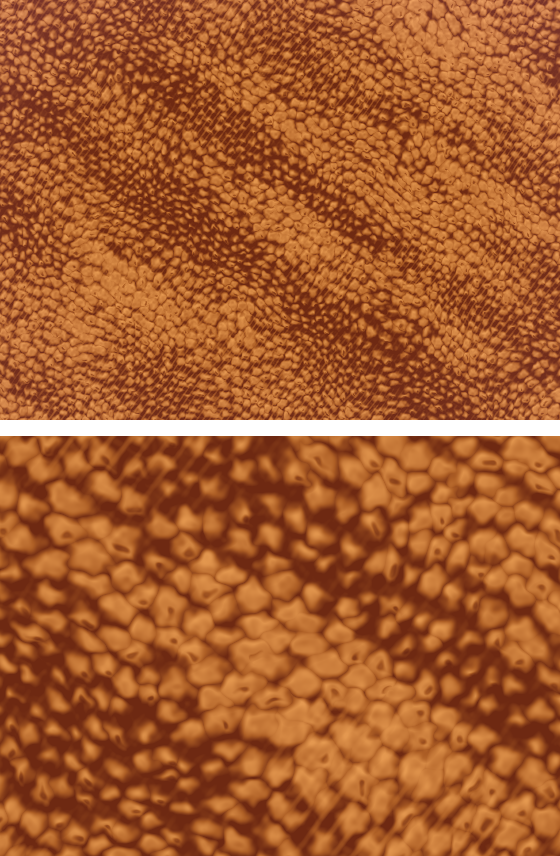
Top: the whole. Bottom: its middle third, enlarged.
Write a Shadertoy shader that draws this texture.

```glsl
// Knotted amber cloth: diagonal rows of small tan tufts over dark red-brown gaps with fine threads.

const vec3 GAP_COLOR  = vec3(0.43, 0.16, 0.07);
const vec3 MID_COLOR  = vec3(0.68, 0.37, 0.145);
const vec3 TUFT_COLOR = vec3(0.86, 0.56, 0.285);
const vec3 HAZE_COLOR = vec3(0.035, 0.035, 0.08);

const vec2 ALONG  = vec2(0.812, -0.583);   // direction of the tuft rows
const vec2 ACROSS = vec2(0.583, 0.812);    // direction of the threads
const vec2 LIGHT  = vec2(-0.28, 0.15);     // towards the light, in tuft cells

const float TUFTS_PER_HEIGHT   = 44.0;
const float THREADS_PER_HEIGHT = 86.0;
const float TUFT_JITTER = 0.5;
const float TUFT_SMALL  = 0.38;
const float TUFT_LARGE  = 0.72;
const vec3 STREAK_POS   = vec3(0.873, 0.66, 1.045);
const vec3 STREAK_WIDTH = vec3(0.026, 0.05, 0.055);
const vec3 STREAK_DEPTH = vec3(0.60, 0.34, 0.30);

// Hash without sine
vec3 hash3(vec2 p) {
    vec3 q = fract(p.xyx * vec3(0.1031, 0.1030, 0.0973));
    q += dot(q, q.yxz + 33.33);
    return fract((q.xxy + q.yzz) * q.zyx);
}

float noise(vec2 p) {
    vec2 i = floor(p), f = fract(p);
    f = f * f * (3.0 - 2.0 * f);
    float low  = mix(hash3(i).x, hash3(i + vec2(1, 0)).x, f.x);
    float high = mix(hash3(i + vec2(0, 1)).x, hash3(i + vec2(1, 1)).x, f.x);
    return mix(low, high, f.y);
}

float fbm(vec2 p) {
    float sum = 0.0, amp = 0.55;
    for (int i = 0; i < 3; i++) {
        sum += amp * noise(p);
        p = p * 2.1 + 17.3;
        amp *= 0.5;
    }
    return sum / 0.9625;
}

// Height of the tufts on a staggered, jittered grid
float tuftHeight(vec2 g, float cover) {
    float height = 0.0;
    for (int j = -1; j <= 1; j++) {
        float row = floor(g.y) + float(j);
        float shift = 0.5 * mod(row, 2.0);
        for (int i = -1; i <= 1; i++) {
            float column = floor(g.x - shift) + float(i);
            vec3 rnd = hash3(vec2(column, row) + 71.0);
            vec2 center = vec2(column + shift, row) + 0.5 + (rnd.xy - 0.5) * TUFT_JITTER;
            vec2 d = (g - center) * vec2(0.87, 1.05);
            float radius = mix(TUFT_SMALL, TUFT_LARGE, cover) + (rnd.z - 0.5) * 0.18;
            float tuft = 1.0 - smoothstep(radius - 0.38, radius + 0.13, length(d));
            // some tufts have a small dark eye
            float eye = 1.0 - smoothstep(0.05, 0.2, length(d - vec2(0.14, -0.08)));
            tuft *= 1.0 - 0.5 * eye * step(0.72, fract(rnd.z * 7.0 + rnd.x));
            height = max(height, tuft);
        }
    }
    return height;
}

// Share of the cloth hidden by tufts: stretched patches minus dark streaks
float tuftCover(vec2 q) {
    float cover = 0.56 + 1.7 * (fbm(q * vec2(3.2, 9.0) + 5.0) - 0.5);
    float waver = 0.05 * (noise(q * vec2(6.0, 3.0) + 40.0) - 0.5);
    vec3 offset = (vec3(q.y + waver) - STREAK_POS) / STREAK_WIDTH;
    float strength = 0.35 + 0.9 * noise(q * vec2(7.0, 5.0) + 9.0);
    cover -= strength * dot(exp(-offset * offset), STREAK_DEPTH);
    return clamp(cover, 0.0, 1.0);
}

// Fine threads, stronger in patches
float threads(vec2 q) {
    float bend = 1.6 * noise(q * 9.0 + 3.0);
    float line = abs(fract(q.x * THREADS_PER_HEIGHT + bend) - 0.5);
    float weft = abs(fract(q.y * THREADS_PER_HEIGHT * 0.6 + bend) - 0.5);
    float patches = smoothstep(0.35, 0.7, noise(q * vec2(5.0, 8.0) + 23.0));
    float warpLine = 1.0 - smoothstep(0.04, 0.3, line);
    float weftLine = 1.0 - smoothstep(0.03, 0.2, weft);
    return mix(0.2, 1.0, patches) * max(warpLine, 0.3 * weftLine);
}

void mainImage(out vec4 fragColor, in vec2 fragCoord) {
    vec2 uv = fragCoord / iResolution.xy;
    vec2 p = fragCoord / iResolution.y;
    vec2 q = vec2(dot(p, ALONG), dot(p, ACROSS));

    // Bend the rows and roughen the tuft outlines
    vec2 bend = vec2(noise(p * 7.0), noise(p * 7.0 + 50.0)) - 0.5;
    vec2 rough = vec2(noise(p * 110.0), noise(p * 110.0 + 31.0)) - 0.5;
    vec2 g = q * TUFTS_PER_HEIGHT + 2.4 * bend + 0.36 * rough;

    // Tufts lit from the upper left
    float cover = tuftCover(q);
    float tuft = tuftHeight(g, cover);
    float relief = tuft - tuftHeight(g + LIGHT, cover);

    // Combine relief, threads and fibre grain into one tone
    float grain = 0.24 * (noise(p * 175.0 + 8.0) - 0.5) + 0.18 * (noise(p * 85.0) - 0.5);
    float tone = 0.07 + 0.7 * tuft + 0.28 * relief + 0.12 * (cover - 0.5);
    tone += threads(q) * mix(0.34, 0.05, tuft);
    tone = clamp(tone + grain * mix(0.55, 1.0, tuft), 0.0, 1.1);

    vec3 color = mix(GAP_COLOR, MID_COLOR, min(tone * 2.0, 1.0));
    color = mix(color, TUFT_COLOR, max(tone * 2.0 - 1.0, 0.0));

    // Pale haze towards the rim, strongest at the top
    float haze = smoothstep(0.28, 0.72, length(uv - 0.5)) * mix(0.55, 1.2, uv.y);
    fragColor = vec4(color + HAZE_COLOR * haze, 1.0);
}
```
